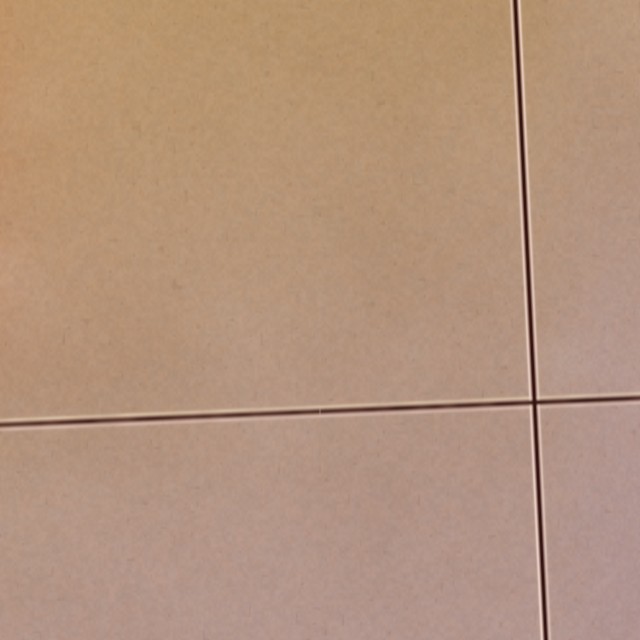
Give the GLSL for this texture, as a Shadertoy shader.

```glsl
float hash(vec2 p) {
    vec3 q = fract(p.xyx * 0.1031);
    q += dot(q, q.yzx + 33.33);
    return fract((q.x + q.y) * q.z);
}

float noise(vec2 p) {
    vec2 i = floor(p), f = fract(p);
    f = f * f * (3.0 - 2.0 * f);
    return mix(mix(hash(i), hash(i + vec2(1, 0)), f.x),
               mix(hash(i + vec2(0, 1)), hash(i + vec2(1, 1)), f.x), f.y);
}

float fbm(vec2 p) {
    float sum = 0.0, amp = 0.5;
    for (int i = 0; i < 4; i++) {
        sum += amp * noise(p);
        p = mat2(1.6, 1.2, -1.2, 1.6) * p + 17.3;
        amp *= 0.45;
    }
    return sum;
}

// Soft bell-shaped ridge centred on a line
float ridge(float d, float width) {
    return exp(-d * d / (width * width));
}

void mainImage(out vec4 fragColor, in vec2 fragCoord) {
    vec2 uv = fragCoord / iResolution.xy;

    // Signed distances to the two slightly tilted joints
    float dx = uv.x - (0.853 - 0.048 * uv.y);
    float dy = uv.y - (0.336 + 0.042 * uv.x);

    // Warm light at the upper left, cooler mauve at the lower right
    float cool = smoothstep(-0.15, 1.1, 0.8 * (1.0 - uv.y) + 0.28 * uv.x);
    vec3 color = mix(vec3(0.72, 0.58, 0.405), vec3(0.695, 0.58, 0.55), cool);
    color += vec3(0.02, -0.012, -0.01) * exp(-uv.x * 9.0) * smoothstep(0.25, 0.6, uv.y);
    color += vec3(-0.004, 0.0, 0.02) * smoothstep(0.0, 0.12, dx);

    // Cloudy stone with pale patches at the left edge and by the crossing
    float cloud = fbm(uv * 5.0 + 3.0) - 0.45;
    color += cloud * vec3(0.045, 0.055, 0.075);
    float patches = ridge(length(uv - vec2(0.02, 0.58)), 0.04)
                  + ridge(length(uv - vec2(0.88, 0.44)), 0.04)
                  + ridge(length(uv - vec2(0.05, 0.84)), 0.05);
    color += patches * vec3(0.015, 0.022, 0.03);

    // Fine grain, faint colour drift and sparse darker flecks
    float grain = noise(uv * vec2(250.0, 210.0)) + noise(uv.yx * 120.0 + 5.0) - 1.0;
    float tint = noise(uv * 75.0 + 9.0) - 0.5;
    float fleck = smoothstep(0.86, 1.0, noise(uv * vec2(110.0, 80.0) + 31.0));
    color += grain * 0.022 + tint * vec3(0.012, -0.003, -0.016) - fleck * 0.03;

    // Bright rims: yellowish above, pinkish below, pale beside the upright
    float flicker = 0.55 + 0.3 * noise(vec2(uv.x * 40.0, 8.0));
    color = mix(color, vec3(0.86, 0.77, 0.66), flicker * ridge(dy - 0.0072, 0.0032));
    color = mix(color, vec3(0.84, 0.72, 0.68), flicker * ridge(dy + 0.0072, 0.0032));
    float side = dx < 0.0 ? 1.0 - 0.3 * uv.y : 0.6 + 0.3 * uv.y;
    color = mix(color, vec3(0.93, 0.83, 0.78), side * ridge(abs(dx) - 0.0062, 0.0024));

    // Dark grout: uneven across, deeper upright
    float wear = noise(vec2(uv.x * 50.0, 2.0));
    vec3 groutY = mix(vec3(0.24, 0.12, 0.10), vec3(0.38, 0.24, 0.20), wear);
    float nick = 0.6 * ridge(uv.x - 0.5, 0.0012);
    color = mix(color, groutY, ridge(dy, 0.0036) * (1.0 - nick));
    color = mix(color, vec3(0.20, 0.07, 0.06), min(1.0, 1.1 * ridge(dx, 0.0031)));

    fragColor = vec4(color, 1.0);
}
```
